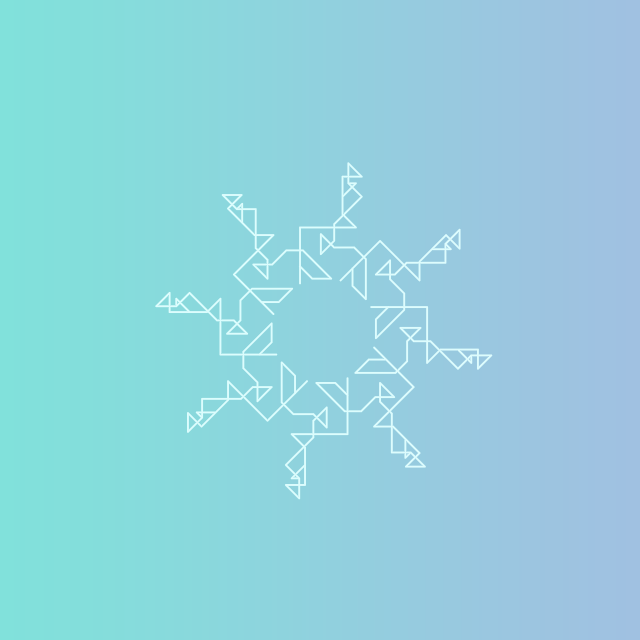
This background is drawn by a WebGL 2 fragment shader. Its source:

```glsl
#version 300 es
precision highp float;
// A thin white line ornament with eight turned arms on a teal to blue gradient.
// One angular polyline describes an arm; a loop turns it about the centre,
// and the distance to the nearest segment gives the smooth line.

uniform vec2 u_resolution;
out vec4 outColor;

const vec3 TEAL = vec3(0.505, 0.882, 0.857);
const vec3 BLUE = vec3(0.627, 0.756, 0.882);
const float GRADIENT_EASE = 0.45;     // 0 is linear, 1 has fully flat ends
const vec3 LINE_COLOR = vec3(0.88, 1.0, 1.0);
const float LINE_OPACITY = 0.95;
const float HALF_WIDTH = 0.0015;
const vec2 CENTER = vec2(0.5059, 0.4831);
const float ARM_UNIT = 1.0 / 768.0;   // size of one step of the arm coordinates
const float INNER_RADIUS = 0.07;
const float OUTER_RADIUS = 0.275;
const int ARMS = 8;
const float TAU = 6.2831853;

// Arm outline, from the inner stem out to the tip and back to the inner leaf.
const int POINTS = 23;
const vec2 ARM[POINTS] = vec2[POINTS](
    vec2(-28.5, 57.0), vec2(-28.5, 124.0), vec2(38.5, 124.0),
    vec2(22.5, 140.0), vec2(22.5, 161.0), vec2(38.5, 177.0),
    vec2(29.5, 177.0), vec2(38.5, 177.0),
    vec2(22.5, 161.0), vec2(22.5, 185.0), vec2(45.5, 185.0),
    vec2(29.5, 201.0), vec2(29.5, 177.0), vec2(45.5, 161.0),
    vec2(12.5, 128.0), vec2(12.5, 108.0), vec2(-3.5, 92.0),
    vec2(-3.5, 116.0), vec2(12.5, 100.0), vec2(36.5, 100.0),
    vec2(50.5, 86.0), vec2(50.5, 38.0), vec2(34.5, 54.0));
const vec2 LEAF_END = vec2(34.5, 75.0);

float segmentDistance(vec2 p, vec2 a, vec2 b) {
    vec2 along = b - a;
    float t = clamp(dot(p - a, along) / dot(along, along), 0.0, 1.0);
    return length(p - a - along * t);
}

float armDistance(vec2 p) {
    float d = segmentDistance(p, ARM[POINTS - 1], LEAF_END);
    for (int i = 0; i < POINTS - 1; i++) {
        d = min(d, segmentDistance(p, ARM[i], ARM[i + 1]));
    }
    return d;
}

float ornamentDistance(vec2 p) {
    float radius = length(p);
    if (radius < INNER_RADIUS || radius > OUTER_RADIUS) return 1.0;
    float d = 1.0e4;
    for (int k = 0; k < ARMS; k++) {
        float angle = TAU * float(k) / float(ARMS);
        float c = cos(angle), s = sin(angle);
        vec2 turned = vec2(c * p.x - s * p.y, s * p.x + c * p.y);
        d = min(d, armDistance(turned / ARM_UNIT));
    }
    return d * ARM_UNIT;
}

void main() {
    float side = min(u_resolution.x, u_resolution.y);
    vec2 uv = gl_FragCoord.xy / u_resolution;
    vec2 p = (gl_FragCoord.xy - CENTER * u_resolution) / side;

    // Background, slightly eased towards both sides
    float blend = mix(uv.x, smoothstep(0.0, 1.0, uv.x), GRADIENT_EASE);
    vec3 color = mix(TEAL, BLUE, blend);

    // Line work, with an edge one pixel wide
    float coverage = clamp((HALF_WIDTH - ornamentDistance(p)) * side + 0.5, 0.0, 1.0);
    color = mix(color, LINE_COLOR, coverage * LINE_OPACITY);

    outColor = vec4(color, 1.0);
}
```
